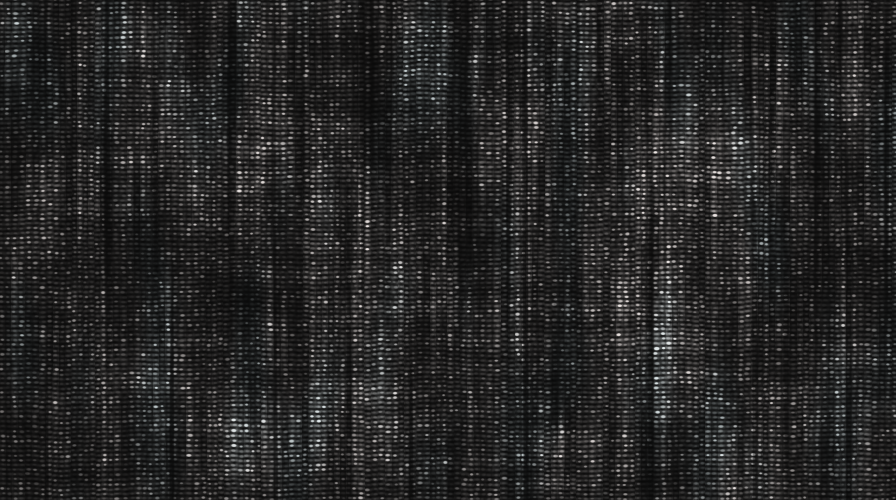
Give the GLSL for this texture, as a Shadertoy shader.

```glsl
const float COLUMNS = 78.0;   // warp threads per canvas height
const float ROWS = 104.0;     // weft threads per canvas height
const vec3 WARM_GREY = vec3(1.02, 0.99, 0.98);
const vec3 COOL_GREY = vec3(0.95, 1.0, 1.01);

float hash(vec2 p, float seed) {
    vec3 q = fract(vec3(p.xyx + seed) * 0.1031);
    q += dot(q, q.yzx + 33.33);
    return fract((q.x + q.y) * q.z);
}

vec2 gradientAt(vec2 cell, float seed) {
    float angle = 6.2832 * hash(cell, seed);
    return vec2(cos(angle), sin(angle));
}

float gradientNoise(vec2 p, float seed) {
    vec2 i = floor(p), f = fract(p);
    vec2 u = f * f * f * (f * (f * 6.0 - 15.0) + 10.0);
    vec2 e = vec2(1.0, 0.0);
    float a = dot(gradientAt(i, seed), f);
    float b = dot(gradientAt(i + e.xy, seed), f - e.xy);
    float c = dot(gradientAt(i + e.yx, seed), f - e.yx);
    float d = dot(gradientAt(i + e.xx, seed), f - e.xx);
    return mix(mix(a, b, u.x), mix(c, d, u.x), u.y);
}

// Uneven wear: broad patches, long streaks, thread columns and weft bands
float wear(vec2 p, float column) {
    float patches = gradientNoise(p * vec2(5.0, 3.5), 11.0);
    float streaks = gradientNoise(p * vec2(26.0, 1.2), 23.0);
    float threads = gradientNoise(vec2(column * 7.31, p.y * 4.0), 37.0);
    float bands = gradientNoise(p * vec2(5.0, 30.0), 41.0);
    return exp(0.8 * patches + 0.75 * streaks + 1.2 * threads + 0.6 * bands);
}

// Thin dark vertical lines between yarns
float gaps(vec2 p) {
    float line = gradientNoise(p * vec2(48.0, 0.7), 53.0);
    return 1.0 - 0.6 * smoothstep(0.2, 0.4, line);
}

// Faded strip on the right and shaded borders
float lighting(vec2 p, float aspect) {
    vec2 c = p / vec2(aspect, 1.0);
    float fade = exp(-pow((c.x - 0.77) / 0.06, 2.0) - pow((c.y - 0.5) / 0.4, 2.0));
    float border = smoothstep(-0.15, 0.2, c.x) * smoothstep(1.35, 0.8, c.x);
    border *= smoothstep(-0.35, 0.2, c.y);
    return (0.98 + 0.4 * fade) * mix(0.55, 1.0, border);
}

// One raised stitch per cell, with jittered place and size
float stitch(vec2 local, vec2 cell) {
    vec2 jitter = vec2(hash(cell, 3.0), hash(cell, 5.0)) - 0.5;
    vec2 radius = vec2(0.44, 0.39) * mix(0.75, 1.15, hash(cell, 7.0));
    float r = length((local - 0.5 - vec2(0.3, 0.15) * jitter) / radius);
    return smoothstep(1.0, 0.3, r);
}

// Rounded profile of the weft thread running across a row
float weft(float y) {
    return 0.5 - 0.5 * cos(6.2832 * y);
}

vec3 cloth(vec2 p, float aspect) {
    vec2 grid = p * vec2(COLUMNS, ROWS);
    grid.x += 0.7 * gradientNoise(p * vec2(16.0, 0.8), 61.0);
    grid.y += 0.7 * gradientNoise(p * vec2(5.0, 9.0), 67.0);
    float column = floor(grid.x);
    grid.y += 0.3 * hash(vec2(column, 1.0), 19.0);
    vec2 cell = floor(grid);

    float light = wear(p, column) * gaps(p) * lighting(p, aspect);
    float chance = hash(cell, 13.0);
    float glint = 0.07 + 0.5 * chance * chance * chance;
    float fibre = 0.06 * gradientNoise(p * vec2(110.0, 150.0), 71.0);
    float value = 0.034 + 0.034 * light + fibre * light;
    value += 0.095 * light * weft(grid.y);
    value += glint * light * stitch(fract(grid), cell);
    value = value / (1.0 + 0.3 * value * value);

    float hue = smoothstep(-0.1, 0.5, gradientNoise(p * vec2(11.0, 3.0), 83.0));
    return value * mix(WARM_GREY, COOL_GREY, hue);
}

void mainImage(out vec4 fragColor, in vec2 fragCoord) {
    float aspect = iResolution.x / iResolution.y;
    vec3 color = vec3(0.0);
    // Four samples per pixel smooth the stitch edges
    for (int k = 0; k < 4; k++) {
        vec2 offset = vec2(k % 2, k / 2) * 0.5 - 0.25;
        color += cloth((fragCoord + offset) / iResolution.y, aspect);
    }
    fragColor = vec4(clamp(color * 0.25, 0.0, 1.0), 1.0);
}
```
